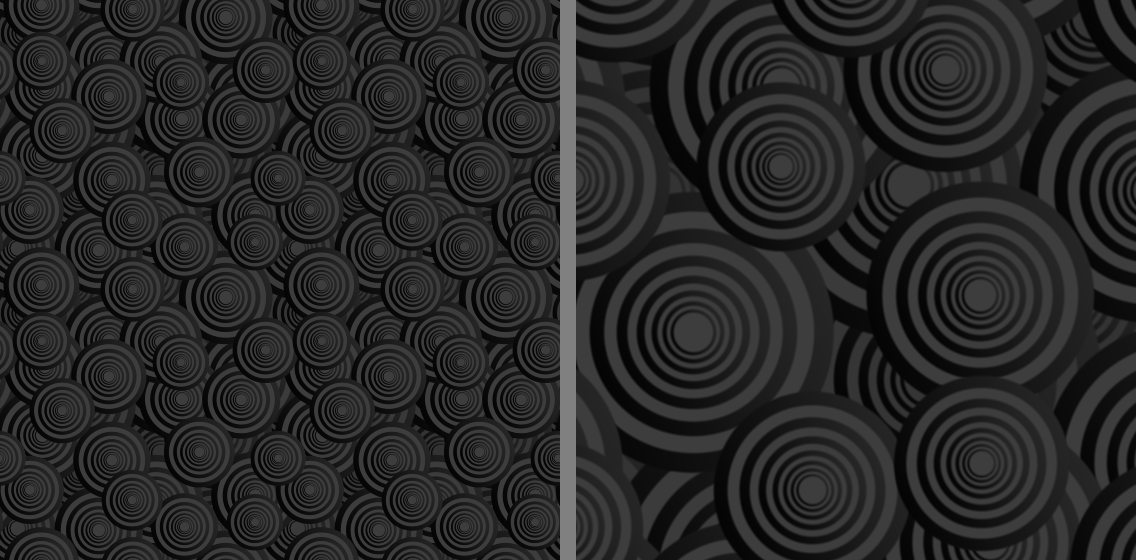
Left, the full canvas; right, a detail of the centre.
A three.js fragment shader for this pattern:

```glsl
// Overlapping dark discs cut into concentric rings that thin toward a solid core.
// Discs are painted back to front, large to small, on a wrapping tile; the dark
// rings carry a gradient from black at lower left to charcoal at upper right.
#define REPEATS 2.0
#define DISCS 42
#define RADIUS_BACK 0.245
#define RADIUS_FRONT 0.095
#define JITTER 0.11
#define RING_STEP 0.151
#define CORE_RING 13.0
#define SOFTNESS 0.0011
#define SHADE_LOW 0.015
#define SHADE_HIGH 0.15
#define LIGHT_BACK 0.2
#define LIGHT_FRONT 0.24

varying vec2 vUv;

float hash(float n) {
  return fract(sin(n * 12.9898 + 4.1414) * 43758.5453);
}

// Evenly spread sequence with a random nudge, wrapped to the tile
vec2 discCentre(float id) {
  vec2 nudge = vec2(hash(id), hash(id + 71.3)) - 0.5;
  return fract(id * vec2(0.7549, 0.5698) + nudge * JITTER);
}

// Grey value of one ringed disc; offset is measured from its centre
float ringedDisc(vec2 offset, float radius, float lightTone, float soft) {
  vec2 p = offset / radius;
  float r = clamp(length(p), 0.001, 1.0);
  float band = -log(r) / RING_STEP;

  // Signed distance to the nearest ring edge: odd edges hold light inside
  float edge = clamp(floor(band + 0.5), 1.0, CORE_RING);
  float side = mod(edge, 2.0) * 2.0 - 1.0;
  float dist = (r - exp(-RING_STEP * edge)) * radius;
  float light = smoothstep(-soft, soft, -side * dist);

  // Each dark ring spans the whole gradient across its own diameter
  float ringRadius = exp(-RING_STEP * 2.0 * floor((band + 0.5) * 0.5));
  float slope = 0.5 + 0.5 * dot(p, normalize(vec2(0.9, 0.4))) / ringRadius;
  float dark = mix(SHADE_LOW, SHADE_HIGH, clamp(slope, 0.0, 1.0));
  return mix(dark, lightTone, light);
}

void main() {
  vec2 tile = vUv * REPEATS;
  float soft = SOFTNESS * REPEATS;
  float grey = SHADE_LOW;

  for (int i = 0; i < DISCS; i++) {
    float id = float(i);
    float depth = id / float(DISCS - 1);
    float radius = mix(RADIUS_BACK, RADIUS_FRONT, pow(depth, 0.85));
    radius *= 0.92 + 0.16 * hash(id + 19.7);

    // Shortest wrapped offset keeps the tile seamless
    vec2 offset = fract(tile - discCentre(id) + 0.5) - 0.5;
    float cover = smoothstep(-soft, soft, radius - length(offset));
    if (cover > 0.0) {
      float tone = mix(LIGHT_BACK, LIGHT_FRONT, smoothstep(0.2, 0.5, depth));
      grey = mix(grey, ringedDisc(offset, radius, tone, soft), cover);
    }
  }

  gl_FragColor = vec4(vec3(grey), 1.0);
}
```
